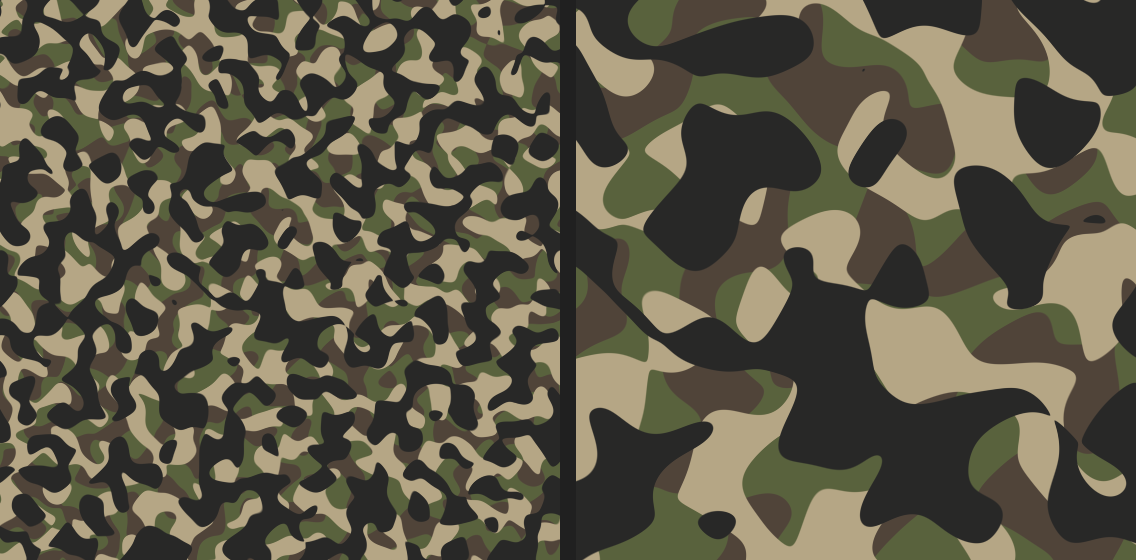
Left, the full canvas; right, a detail of the centre.
Give the GLSL for this pattern, as a WebGL 1 fragment shader.

```glsl
precision highp float;

uniform vec2 u_resolution;

const float TAU = 6.28318;
const float GOLDEN_ANGLE = 2.39996;
const int WAVES = 30;

const vec3 BROWN = vec3(0.314, 0.267, 0.225);
const vec3 GREEN = vec3(0.350, 0.385, 0.240);
const vec3 TAN   = vec3(0.710, 0.650, 0.520);
const vec3 BLACK = vec3(0.157, 0.157, 0.153);

float hash(float n) {
    return fract(sin(n * 12.9898) * 4375.85);
}

// Gentle bending that pinches and angles the blob outlines.
vec2 warp(vec2 p, float amount) {
    vec2 q = p.yx;
    vec2 broad = sin(TAU * (vec2(8.3, 7.1) * q + vec2(2.6, -3.7) * p));
    vec2 fine = sin(TAU * (vec2(13.7, 15.1) * q - vec2(5.3, 4.1) * p) + 1.7);
    return p + amount * (broad + 0.6 * fine);
}

// Sum of waves in scattered directions with unit variance.
// Returns the value in x and its gradient in yz.
vec3 waveField(vec2 p, float seed, float lowFreq, float highFreq) {
    vec3 sum = vec3(0.0);
    for (int i = 0; i < WAVES; i++) {
        float n = float(i);
        float angle = n * GOLDEN_ANGLE + seed;
        float freq = mix(lowFreq, highFreq, hash(n + seed));
        vec2 k = TAU * freq * vec2(cos(angle), sin(angle));
        float phase = dot(k, p) + TAU * hash(n + seed + 57.3);
        sum += vec3(sin(phase), k * cos(phase));
    }
    return sum * sqrt(2.0 / float(WAVES));
}

// Coverage of the region above a level, with an edge one pixel wide.
float coverage(vec3 field, float level, float pixel) {
    float slope = max(length(field.yz), 1.0);
    return smoothstep(-0.75, 0.75, (field.x - level) / (slope * pixel));
}

void main() {
    float pixel = 1.0 / min(u_resolution.x, u_resolution.y);
    vec2 p = warp(gl_FragCoord.xy * pixel, 0.0045);

    vec3 greenField = waveField(p, 3.1, 5.0, 21.0);
    vec3 tanField   = waveField(p, 19.7, 5.0, 22.0);
    vec3 blackField = waveField(p, 41.3, 4.0, 20.0);

    // Stack the paints from the bottom up.
    vec3 color = BROWN;
    color = mix(color, GREEN, coverage(greenField, -0.12, pixel));
    color = mix(color, TAN, coverage(tanField, 0.14, pixel));
    color = mix(color, BLACK, coverage(blackField, 0.23, pixel));

    gl_FragColor = vec4(color, 1.0);
}
```
